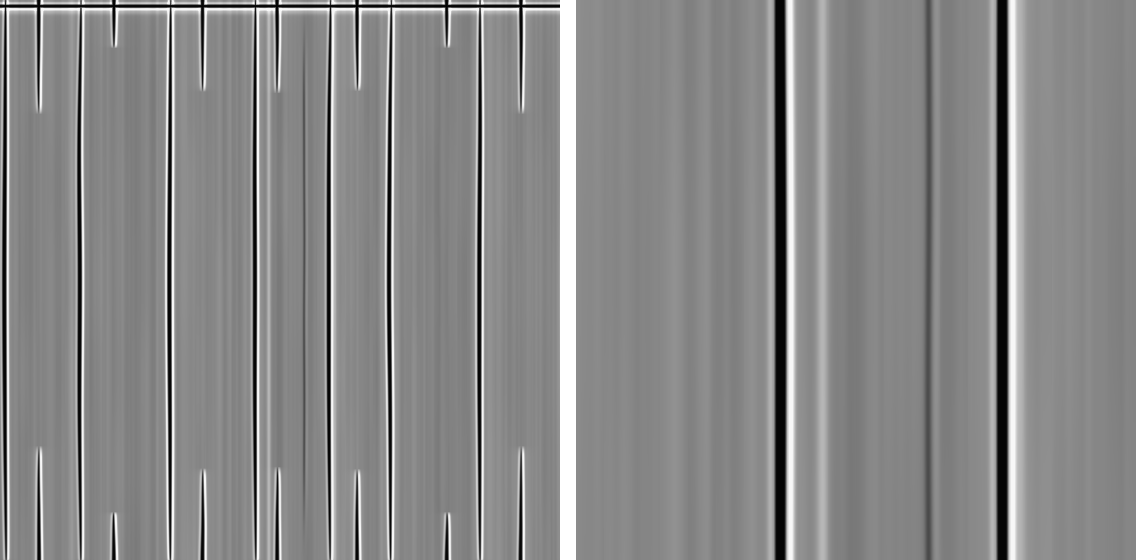
Left: the whole. Right: its middle third, enlarged.
Reproduce this texture map procedurally as a Shadertoy shader.

```glsl
// Grey weathered planks: tapered vertical seams, end cracks and one cross joint.

const float PI = 3.14159;

float hash(float n) {
    return fract(sin(n * 127.1) * 43758.5453);
}

float noise(float x) {
    float i = floor(x);
    return mix(hash(i), hash(i + 1.0), smoothstep(0.0, 1.0, fract(x)));
}

float bell(float d, float width) {
    return exp(-d * d / (width * width));
}

// Signed distance on a canvas that wraps around
float wrapped(float d) {
    return d - round(d);
}

// x: dark core, y: bright rims and soft halo; leftRim scales the rim at negative d
vec2 groove(float d, float halfWidth, float leftRim) {
    float soft = max(1.0 / iResolution.y, 0.0011);
    float present = smoothstep(0.0, 0.001, halfWidth);
    float core = 1.0 - smoothstep(halfWidth - soft, halfWidth + soft, abs(d));
    float rims = bell(d - halfWidth - 0.0030, 0.0022)
               + leftRim * bell(d + halfWidth + 0.0028, 0.0020);
    float halo = 0.10 * exp(-abs(d) / 0.008);
    return present * vec2(core, 0.45 * rims + halo);
}

// Fine vertical grain with a few distinct streaks
float woodGrain(vec2 uv) {
    float grain = 0.522;
    grain += 0.055 * (noise(uv.x * 38.0) - 0.5);
    grain += 0.050 * (noise(uv.x * 110.0 + 31.0) - 0.5);
    grain += 0.030 * (noise(uv.x * 260.0 + 77.0) - 0.5);
    grain += 0.020 * (noise(uv.y * 6.0 + floor(uv.x * 60.0) * 9.0) - 0.5);

    grain += 0.17 * bell(uv.x - 0.480, 0.0035);
    grain += 0.13 * bell(uv.x - 0.598, 0.0030);
    grain += 0.07 * bell(uv.x - 0.128, 0.0040);

    // Hairline split that wanders slightly
    float split = uv.x - 0.5435 - 0.002 * (noise(uv.y * 7.0) - 0.5);
    float splitFade = smoothstep(0.0, 0.2, uv.y) * smoothstep(1.0, 0.8, uv.y);
    grain -= 0.20 * splitFade * bell(split, 0.0022);
    grain += 0.07 * splitFade * bell(split - 0.005, 0.0025);
    return grain;
}

void mainImage(out vec4 fragColor, in vec2 fragCoord) {
    const float seamX[7] = float[](0.010, 0.144, 0.305, 0.457, 0.590, 0.698, 0.858);
    const float seamLeftRim[7] = float[](0.5, 0.35, 0.9, 0.3, 0.35, 0.75, 0.6);
    const float crackX[7] = float[](0.069, 0.203, 0.362, 0.495, 0.638, 0.798, 0.930);
    const float crackLength[7] = float[](0.204, 0.086, 0.164, 0.167, 0.163, 0.086, 0.204);

    vec2 uv = fragCoord / iResolution.xy;
    float belly = sin(PI * uv.y);
    float edgeDistance = min(uv.y, 1.0 - uv.y);
    float dark = 0.0;
    float light = 0.0;

    for (int i = 0; i < 7; i++) {
        float seed = float(i) * 17.0;

        // Seams bow a little and are widest halfway down
        float wobble = 0.002 * (noise(uv.y * 4.0 + seed) - 0.5);
        float seamWidth = 0.0006 + 0.0027 * sqrt(max(belly, 0.0));
        float seamDistance = wrapped(uv.x - seamX[i] + 0.0025 * belly + wobble);
        vec2 seam = groove(seamDistance, seamWidth, seamLeftRim[i]);

        // Cracks start at the plank ends and taper to a point
        float taper = max(1.0 - edgeDistance / crackLength[i], 0.0);
        float crackDistance = uv.x - crackX[i] + 0.0015 * (noise(uv.y * 14.0 + seed) - 0.5);
        vec2 crack = groove(crackDistance, 0.0030 * sqrt(taper), 0.45);

        dark = max(dark, max(seam.x, crack.x));
        light += seam.y + crack.y;
    }

    // Cross joint near the top with a faint echo below
    float below = 0.9890 - uv.y;
    vec2 joint = groove(below, 0.0026, 0.5);
    dark = max(dark, joint.x);
    light += joint.y + 0.12 * bell(below - 0.010, 0.005);

    float shade = mix(min(woodGrain(uv) + light, 0.97), 0.02, dark);
    fragColor = vec4(vec3(shade), 1.0);
}
```
